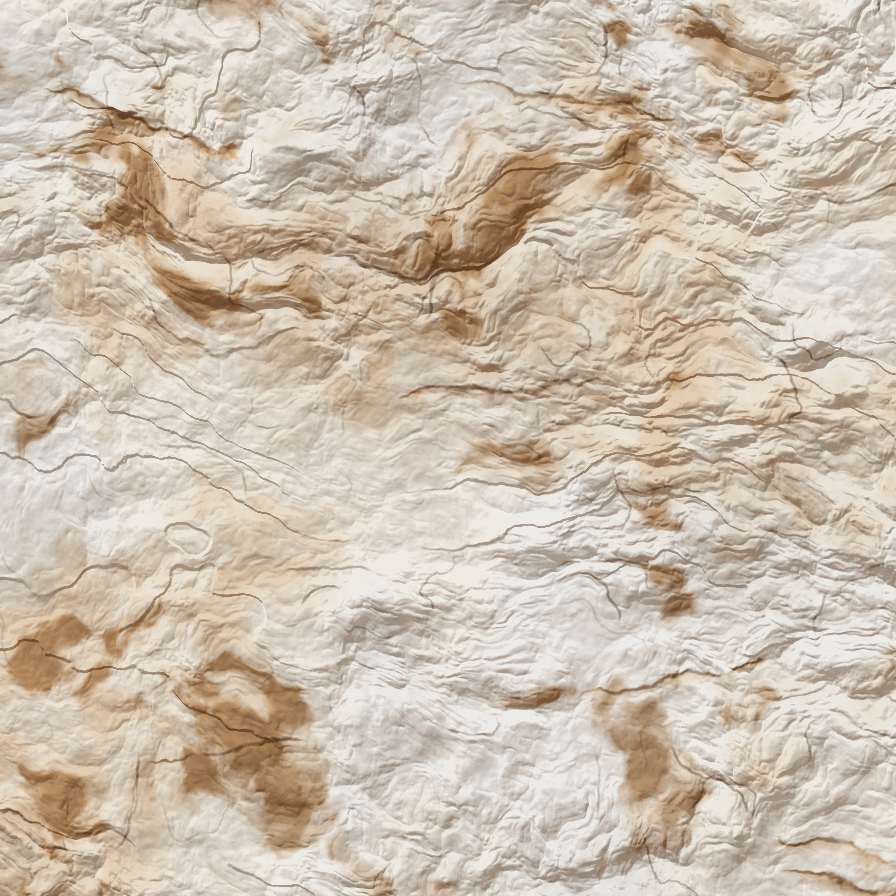
This texture is drawn by a WebGL 2 fragment shader. Its source:

```glsl
#version 300 es
precision highp float;

#define RELIEF_GAIN 0.15
#define WARP 0.20
#define JAG 0.022
#define LEDGE_COUNT 11.0
#define LEDGE_HEIGHT 0.020
#define LINE_WIDTH 0.0019
#define SEAM_COUNT 7
#define GRAIN 0.20
#define PALE vec3(0.91, 0.89, 0.85)
#define UMBER vec3(0.43, 0.34, 0.26)
#define OCHRE vec3(0.71, 0.54, 0.35)
#define CHALK vec3(0.89, 0.89, 0.88)

uniform vec2 u_resolution;
out vec4 fragColor;

const mat2 OCTAVE = mat2(1.62, 1.22, -1.22, 1.62);

float hash(vec2 p) {
    return fract(sin(dot(p, vec2(127.1, 311.7))) * 43758.5453);
}

float noise(vec2 p) {
    vec2 cell = floor(p), f = fract(p);
    f = f * f * (3.0 - 2.0 * f);
    return mix(mix(hash(cell), hash(cell + vec2(1, 0)), f.x),
               mix(hash(cell + vec2(0, 1)), hash(cell + vec2(1, 1)), f.x), f.y);
}

float fbm(vec2 p) {
    float sum = 0.0, amp = 0.516;
    for (int i = 0; i < 5; i++) {
        sum += amp * noise(p);
        p = OCTAVE * p + 7.3;
        amp *= 0.5;
    }
    return sum;
}

// Bends the rock layers broadly, then makes their outlines ragged
vec2 fold(vec2 p) {
    vec2 broad = vec2(fbm(p * 3.2 + 4.0), fbm(p * 3.2 + 31.0)) - 0.5;
    vec2 ragged = vec2(fbm(p * 26.0 + 9.0), fbm(p * 26.0 + 57.0)) - 0.5;
    return p + WARP * broad + JAG * ragged;
}

float roughness(vec2 p) {
    return smoothstep(0.36, 0.60, fbm(p * 4.2 + 12.0));
}

// Height of crumpled crust, broken ledges and pitted grain
float relief(vec2 p) {
    vec2 q = fold(p);
    float rough = roughness(p);
    float height = 0.0, freq = 10.0;
    vec2 r = q * vec2(0.85, 1.25);
    for (int i = 0; i < 5; i++) {
        float crease = abs(2.0 * noise(r * freq + float(i) * 19.0) - 1.0);
        height += crease / freq * mix(0.28, 0.85, rough);
        freq *= 1.9;
        r = mat2(0.88, 0.47, -0.47, 0.88) * r;
    }
    float level = LEDGE_COUNT * (q.y + 0.2 * q.x + 0.8 * fbm(q * vec2(1.6, 2.6) + 3.0));
    float phase = fract(level);
    float cluster = smoothstep(0.46, 0.60, fbm(p * vec2(5.0, 7.0) + 51.0));
    height += LEDGE_HEIGHT * cluster * smoothstep(0.0, 0.05, phase) * (1.0 - phase);
    return height + 0.0017 * noise(p * 190.0);
}

// Thin line along a contour of a field, with even width on the canvas
float contour(float field, float width) {
    float slope = length(vec2(dFdx(field), dFdy(field))) * u_resolution.y;
    return 1.0 - smoothstep(width * 0.2, width * 1.4, abs(field) / max(slope, 1.5));
}

// Tapered diagonal seams: x is the dark core, y the rusty fringe below it
vec2 seams(vec2 p) {
    vec2 result = vec2(0.0);
    vec2 wobble = 0.05 * (vec2(fbm(p * 16.0), fbm(p * 16.0 + 40.0)) - 0.5);
    for (int i = 0; i < SEAM_COUNT; i++) {
        float id = float(i);
        vec2 center = vec2(hash(vec2(id, 2.0)), hash(vec2(id, 5.0)));
        float angle = mix(-0.4, 0.75, hash(vec2(id, 9.0)));
        float reach = mix(0.05, 0.14, hash(vec2(id, 13.0)));
        vec2 axis = vec2(cos(angle), sin(angle));
        vec2 d = p + wobble - center;
        float along = dot(d, axis) / reach;
        float across = dot(d, vec2(-axis.y, axis.x));
        float taper = max(1.0 - along * along, 0.0);
        float core = 1.0 - smoothstep(0.0005, 0.0015 + 0.003 * taper, abs(across));
        float below = smoothstep(-0.018 * taper - 0.002, 0.0, across)
                    * (1.0 - smoothstep(0.0, 0.003, across));
        result = max(result, vec2(core, below) * smoothstep(0.0, 0.35, taper));
    }
    return result * vec2(smoothstep(0.3, 0.55, fbm(p * 22.0 + 6.0)), 1.0);
}

void main() {
    vec2 p = gl_FragCoord.xy / u_resolution.y;
    vec2 q = fold(p);

    // Light from above, slightly left
    vec2 toLight = 0.0011 * vec2(-0.42, 0.91);
    float slope = (relief(p + toLight) - relief(p - toLight)) / 0.0022;
    float shade = clamp(-slope * RELIEF_GAIN, -0.45, 0.18);

    // Broken cracks and short wrinkles
    float crack = contour(noise(q * vec2(5.0, 7.0) + 70.0) - 0.5, LINE_WIDTH)
                * smoothstep(0.47, 0.60, fbm(p * 9.0 + 23.0));
    float wrinkle = contour(noise(q * vec2(15.0, 21.0) + 90.0) - 0.5, LINE_WIDTH * 0.8)
                  * smoothstep(0.49, 0.62, fbm(p * 17.0 + 61.0));
    wrinkle *= mix(0.4, 1.0, roughness(p));
    vec2 seam = seams(p);

    // Iron stains, gathered in recesses
    float blotch = smoothstep(0.48, 0.70, fbm(q * 4.0 + 15.0));
    float patchy = smoothstep(0.32, 0.68, fbm(q * 24.0 + 8.0));
    float pocket = smoothstep(0.61, 0.70, fbm(q * vec2(7.0, 10.0) + 35.0));
    float stain = blotch * (0.10 + 0.28 * patchy) + pocket * (0.15 + 0.55 * patchy);
    stain = max(stain, seam.y * (0.3 + 0.5 * patchy));
    stain *= 1.0 + 1.5 * max(-shade, 0.0);

    // Tone from worn stone to dark crevice
    float tone = 0.87 + shade + 0.26 * (fbm(p * 5.0 + 80.0) - 0.5);
    tone += GRAIN * (fbm(p * 120.0) - 0.5);
    tone -= 0.45 * crack + 0.38 * wrinkle + 0.55 * seam.x + 0.32 * pocket * patchy;

    float chalky = smoothstep(0.46, 0.62, fbm(p * 4.5 + 44.0)) * (1.0 - blotch);
    vec3 lit = mix(PALE, CHALK, 0.6 * chalky);
    vec3 color = mix(UMBER, lit, clamp(tone, 0.0, 1.06));
    color = mix(color, color * OCHRE / PALE * 1.1, clamp(stain, 0.0, 0.85));
    fragColor = vec4(clamp(color, 0.0, 1.0), 1.0);
}
```
